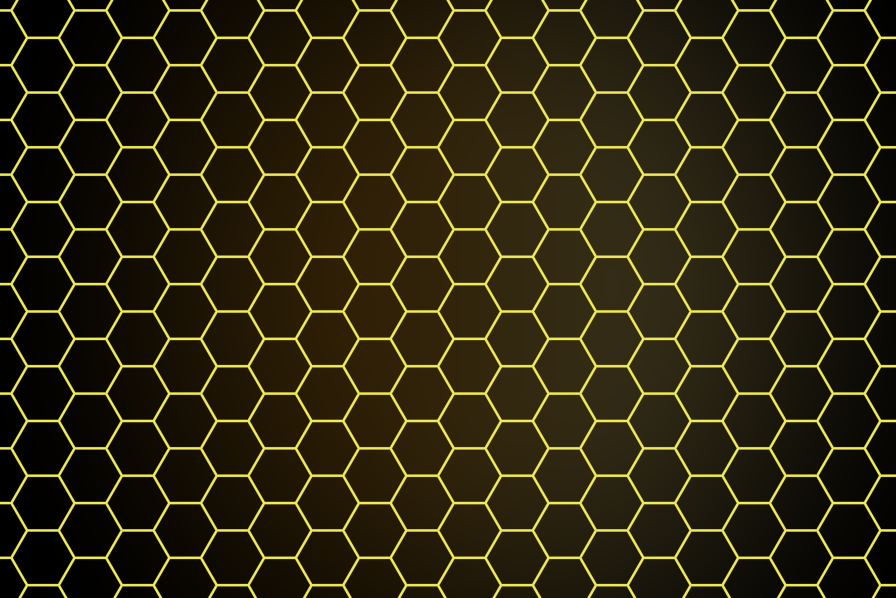
This pattern is drawn by a Shadertoy shader. Its source:

```glsl
// Glowing yellow honeycomb outline over a dark amber-to-olive backdrop.
// A flat-topped hexagon lattice gives the distance to the nearest cell wall;
// the backdrop is a horizontal tint darkened by an elliptical vignette.

// Lattice, in units of canvas height
const float CELLS_DOWN = 10.925;
const vec2 CELL_CENTRE = vec2(0.0361, -0.0209);   // measured from mid-canvas
const float LINE_HALF_WIDTH = 0.00215;
const float EDGE_SOFTNESS = 0.75;                 // in pixels

// Line colours
const vec3 LINE_EDGE = vec3(0.91, 0.89, 0.16);
const vec3 LINE_CORE = vec3(0.94, 0.92, 0.37);

// Backdrop, in fractions of the canvas
const vec3 AMBER = vec3(0.185, 0.125, 0.022);
const vec3 OLIVE = vec3(0.208, 0.180, 0.095);
const vec2 TINT_RANGE = vec2(0.35, 0.78);
const vec2 GLOW_CENTRE = vec2(0.54, 0.52);
const vec2 GLOW_RADIUS = vec2(0.56, 0.90);
const vec2 GLOW_FALLOFF = vec2(0.20, 1.05);

const float SQRT3 = 1.7320508;

// Offset from the nearest hexagon centre; cells are one unit tall.
vec2 hexLocal(vec2 p) {
    vec2 period = vec2(SQRT3, 1.0);
    vec2 a = p - period * floor(p / period + 0.5);
    vec2 b = p - period * (floor(p / period) + 0.5);
    return dot(a, a) < dot(b, b) ? a : b;
}

// Distance from a point inside a flat-topped hexagon to its wall.
float wallDistance(vec2 local) {
    vec2 q = abs(local);
    return 0.5 - max(q.y, dot(q, vec2(0.5 * SQRT3, 0.5)));
}

vec3 backdrop(vec2 uv) {
    vec3 tint = mix(AMBER, OLIVE, smoothstep(TINT_RANGE.x, TINT_RANGE.y, uv.x));
    float radius = length((uv - GLOW_CENTRE) / GLOW_RADIUS);
    return tint * (1.0 - smoothstep(GLOW_FALLOFF.x, GLOW_FALLOFF.y, radius));
}

void mainImage(out vec4 fragColor, in vec2 fragCoord) {
    vec2 uv = fragCoord / iResolution.xy;
    vec2 p = (fragCoord - 0.5 * iResolution.xy) / iResolution.y;

    // Antialiased cell walls
    float wall = wallDistance(hexLocal((p - CELL_CENTRE) * CELLS_DOWN)) / CELLS_DOWN;
    float soft = EDGE_SOFTNESS / iResolution.y;
    float coverage = 1.0 - smoothstep(LINE_HALF_WIDTH - soft, LINE_HALF_WIDTH + soft, wall);

    // Walls pale towards their core
    vec3 lineColour = mix(LINE_EDGE, LINE_CORE, coverage * coverage);
    fragColor = vec4(mix(backdrop(uv), lineColour, coverage), 1.0);
}
```
